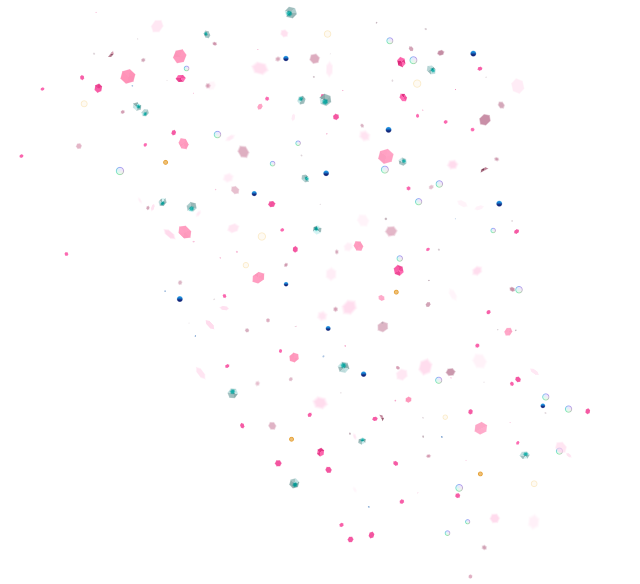
This background is drawn by a Shadertoy shader. Its source:

```glsl
// Drifting pink hexagon confetti, teal crystals, beads and rings scattered in a band on white.

// Integer hash giving three values from 0 to 1.
vec3 hash3(ivec2 cell, int stream) {
    uvec3 v = uvec3(ivec3(cell + 64, stream)) * 1664525u + 1013904223u;
    v.x += v.y * v.z; v.y += v.z * v.x; v.z += v.x * v.y;
    v ^= v >> 16u;
    v.x += v.y * v.z; v.y += v.z * v.x; v.z += v.x * v.y;
    return vec3(v >> 8u) / 16777216.0;
}

// Chance of a piece: a band that narrows towards the lower right.
float density(vec2 p) {
    float drop = 1.0 - p.y;
    float left = 0.1 + 0.62 * pow(clamp(drop, 0.0, 1.0), 2.2);
    float right = 0.9 + 0.12 * smoothstep(0.5, 0.75, drop);
    return 0.9 * smoothstep(left - 0.12, left + 0.16, p.x)
         * (1.0 - smoothstep(right - 0.06, right + 0.03, p.x))
         * smoothstep(0.0, 0.08, drop) * (1.0 - 0.7 * smoothstep(0.75, 1.0, drop));
}

float hexagon(vec2 p, float radius) {
    p = abs(p);
    return max(p.x * 0.866 + p.y * 0.5, p.y) - radius;
}

float coverage(float dist, float blur) {
    return 1.0 - smoothstep(-blur, blur, dist);
}

// Paints one piece of the given kind (0 to 1) over the colour; d is the offset from its centre.
vec3 paintPiece(vec3 color, vec2 d, float kind, ivec2 cell, int stream, float pixel) {
    vec3 h = hash3(cell, stream + 1);
    vec3 g = hash3(cell, stream + 2);
    float turn = 6.283 * h.x;
    vec2 p = mat2(cos(turn), -sin(turn), sin(turn), cos(turn)) * d;
    vec2 squashed = p * vec2(1.0, 1.0 + 0.35 * h.y);
    vec2 tip = p - 0.002 * (g.xy - 0.5);
    int sector = int(floor(atan(tip.y, tip.x + 1e-6) * 0.955 + 3.0));
    float shade = hash3(cell, stream + 4 + sector).x - 0.5;
    float size, mask, alpha = 1.0;
    vec3 tint;

    if (kind < 0.18) {          // pale, out-of-focus petals
        size = mix(0.004, 0.012, h.z);
        squashed.y *= 1.0 + 0.9 * step(0.6, g.x);
        mask = coverage(hexagon(squashed, size), 0.0015 + 0.003 * g.y);
        tint = vec3(1.0, 0.84, 0.92);
        alpha = mix(0.2, 0.95, g.z);
    } else if (kind < 0.255) {  // light pink hexagons
        size = mix(0.004, 0.0125, h.z);
        mask = coverage(hexagon(squashed, size), pixel);
        tint = mix(vec3(1.0, 0.56, 0.71), vec3(1.0, 0.69, 0.81), g.x) + 0.03 * shade;
    } else if (kind < 0.42) {   // hot pink hexagons, the larger ones faceted
        size = mix(0.003, 0.0085, h.z * h.z);
        mask = coverage(hexagon(squashed, size), pixel);
        tint = mix(vec3(0.99, 0.42, 0.7), vec3(0.93, 0.28, 0.58), h.z);
        tint += shade * vec3(0.16, 0.3, 0.25) * smoothstep(0.005, 0.007, size);
    } else if (kind < 0.555) {  // soft mauve hexagons
        size = mix(0.003, 0.0105, h.z * h.z * h.z);
        mask = coverage(hexagon(squashed, size), pixel + 0.0015 * g.x);
        tint = mix(vec3(0.74, 0.5, 0.6), vec3(0.86, 0.63, 0.72), g.y);
        alpha = mix(0.6, 1.0, g.z);
    } else if (kind < 0.6) {    // grey crystals with a teal heart
        size = mix(0.006, 0.0095, h.z);
        mask = coverage(hexagon(squashed, size), pixel);
        float heart = coverage(hexagon(squashed - 0.25 * size, 0.45 * size), 0.002);
        tint = vec3(0.69, 0.81, 0.81) + 0.3 * shade;
        tint = mix(tint, vec3(0.08, 0.66, 0.64) + 0.15 * shade, heart);
    } else if (kind < 0.635) {  // glossy blue beads
        size = mix(0.0035, 0.005, h.z);
        mask = coverage(length(d) - size, pixel);
        tint = mix(vec3(0.07, 0.15, 0.48), vec3(0.1, 0.55, 0.87), smoothstep(-0.6, 0.7, d.y / size));
    } else if (kind < 0.735) {  // iridescent, gold and cream rings
        bool gold = kind > 0.69 && kind < 0.71;
        size = gold ? 0.0033 : mix(0.0035, 0.0062, h.z);
        mask = coverage(abs(length(d) - size) - 0.0006, pixel);
        vec3 spectrum = 0.66 + 0.3 * cos(atan(d.y, d.x + 1e-6) + vec3(0.0, 2.2, 4.7));
        tint = kind < 0.69 ? mix(spectrum, vec3(0.4, 0.8, 0.95), 0.45)
             : gold ? vec3(0.89, 0.59, 0.12) : vec3(0.98, 0.91, 0.76);
        color = mix(color, tint, (gold ? 0.6 : 0.2) * coverage(length(d) - size, pixel));
    } else if (kind < 0.765) {  // dark split shards
        size = mix(0.005, 0.007, h.z);
        mask = coverage(max(hexagon(squashed, size), abs(p.y - 0.002) - 0.002), pixel);
        tint = vec3(0.66, 0.43, 0.51) + 0.4 * shade;
    } else {                    // tiny specks
        size = mix(0.0006, 0.002, h.z * h.z);
        mask = coverage(length(squashed) - size, pixel);
        tint = g.x < 0.35 ? vec3(0.93, 0.4, 0.64)
             : g.x < 0.5 ? vec3(0.15, 0.4, 0.7) : vec3(0.73, 0.65, 0.69);
        alpha = mix(0.35, 0.9, g.y);
    }
    return mix(color, clamp(tint, 0.0, 1.0), mask * alpha);
}

void mainImage(out vec4 fragColor, in vec2 fragCoord) {
    vec2 uv = fragCoord / iResolution.y;
    vec3 color = vec3(1.0);

    // Two offset grids; only the four cells nearest the point can reach it.
    for (int i = 0; i < 8; i++) {
        int layer = i / 4;
        vec2 grid = uv / 0.065 + 0.47 * float(layer);
        ivec2 cell = ivec2(floor(grid - 0.5)) + ivec2(i & 1, (i >> 1) & 1);
        vec3 place = hash3(cell, layer * 32);
        vec2 d = (grid - vec2(cell) - place.xy) * 0.065;
        if (dot(d, d) > 0.0007) continue;
        float chance = density(uv - d);
        if (place.z >= chance) continue;
        color = paintPiece(color, d, place.z / chance, cell, layer * 32, 0.75 / iResolution.y);
    }
    fragColor = vec4(color, 1.0);
}
```
